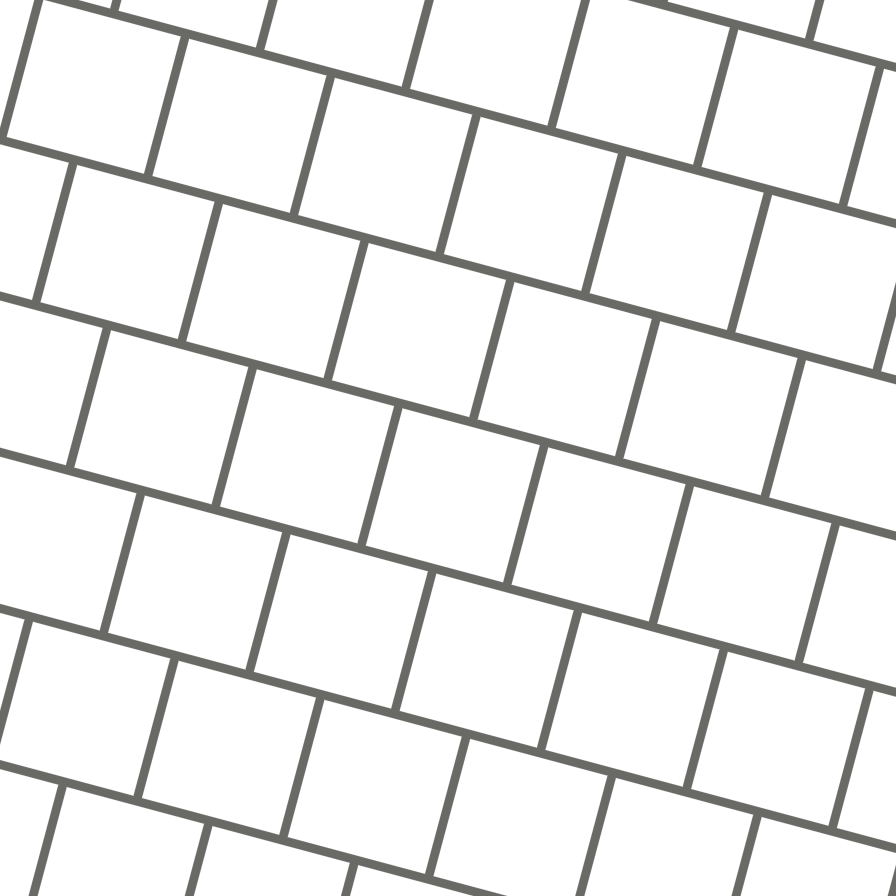
Reproduce this pattern procedurally as a three.js fragment shader.

```glsl
varying vec2 vUv;

// Distance to the nearest whole number, per axis
vec2 gridDistance(vec2 p) {
  return abs(fract(p + 0.5) - 0.5);
}

void main() {
  // Square grid, tilted 15 degrees clockwise, measured in tiles
  float tileSize = 0.1684;
  float tilt = radians(15.0);
  vec2 along = vec2(cos(tilt), -sin(tilt));
  vec2 across = vec2(sin(tilt), cos(tilt));
  vec2 tile = vec2(dot(vUv, along), dot(vUv, across)) / tileSize - vec2(0.7115, 0.8414);

  // Running bond: every second row slides by half a tile
  tile.x += 0.5 * mod(floor(tile.y), 2.0);

  // Grout lines with softened edges
  vec2 toJoint = gridDistance(tile) * tileSize;
  float edge = min(toJoint.x, toJoint.y) - 0.0049;
  float softness = 0.75 * max(fwidth(vUv.x), fwidth(vUv.y));
  float grout = 1.0 - smoothstep(-softness, softness, edge);

  gl_FragColor = vec4(mix(vec3(1.0), vec3(0.41, 0.41, 0.4), grout), 1.0);
}
```
